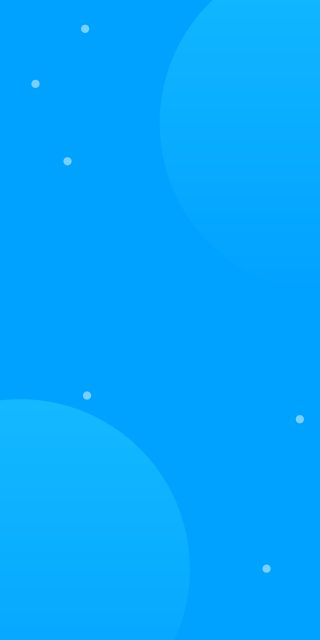
Give the GLSL for this background, as a Shadertoy shader.

```glsl
// Flat blue backdrop with two large fading discs and a few pale dots.

// Antialiased coverage of a disc; lengths are in canvas widths.
float disc(vec2 p, vec2 center, float radius) {
    float pixel = 1.0 / iResolution.x;
    return clamp(0.5 - (length(p - center) - radius) / pixel, 0.0, 1.0);
}

// Disc tinted from its top edge and fading out toward its bottom edge.
vec3 addFadingDisc(vec3 color, vec2 p, vec2 center) {
    const float radius = 0.531;
    float fade = clamp((p.y - center.y + radius) / (2.0 * radius), 0.0, 1.0);
    return mix(color, vec3(0.075, 0.725, 1.0), fade * disc(p, center, radius));
}

void mainImage(out vec4 fragColor, in vec2 fragCoord) {
    vec2 p = fragCoord / iResolution.x;
    vec3 color = vec3(0.0, 0.635, 1.0);

    // Large discs, cropped by the canvas edges
    color = addFadingDisc(color, p, vec2(1.030, 1.615));
    color = addFadingDisc(color, p, vec2(0.0625, 0.2215));

    // Small translucent white dots
    vec2 dots[6] = vec2[6](
        vec2(0.266, 1.910), vec2(0.111, 1.738), vec2(0.211, 1.496),
        vec2(0.272, 0.764), vec2(0.937, 0.690), vec2(0.833, 0.223));
    for (int i = 0; i < 6; i++) {
        color = mix(color, vec3(1.0), 0.48 * disc(p, dots[i], 0.0128));
    }

    fragColor = vec4(color, 1.0);
}
```
